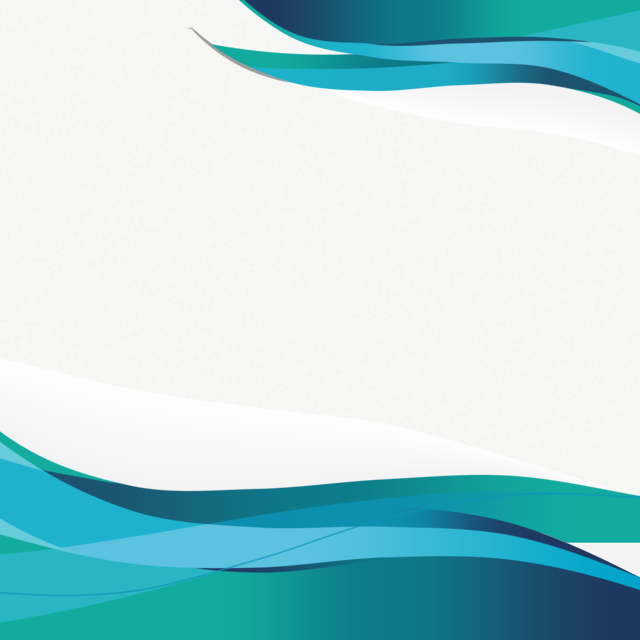
Reproduce this background procedurally as a three.js fragment shader.

```glsl
varying vec2 vUv;

#define EDGE 0.0014
#define OVERLAP 0.004
#define GRAIN_SCALE 150.0
#define GRAIN_LIGHT 0.018
#define LINE_WIDTH 0.0013
#define TOP_START 0.3

const vec3 PAPER = vec3(0.965, 0.966, 0.957);
const vec3 WHITE = vec3(0.995);
const vec3 SHADE = vec3(0.953);
const vec3 NAVY = vec3(0.12, 0.22, 0.38);
const vec3 SLATE = vec3(0.11, 0.32, 0.43);
const vec3 PETROL = vec3(0.05, 0.48, 0.54);
const vec3 TEAL = vec3(0.07, 0.67, 0.62);
const vec3 BLUE = vec3(0.05, 0.58, 0.72);
const vec3 CYAN = vec3(0.12, 0.70, 0.81);
const vec3 SKY = vec3(0.36, 0.76, 0.88);
const vec3 AQUA = vec3(0.16, 0.71, 0.76);
const vec3 PALE = vec3(0.40, 0.80, 0.86);

// Smooth curve through eight even knots; the outer two set the end slopes
vec4 kernel(vec4 d) {
  d = abs(d);
  vec4 inner = (1.5 * d - 2.5) * d * d + 1.0;
  vec4 outer = ((2.5 - 0.5 * d) * d - 4.0) * d + 2.0;
  return mix(inner, outer, step(1.0, d)) * step(d, vec4(2.0));
}
float curve(float t, vec4 a, vec4 b) {
  vec4 d = clamp(t, 0.0, 1.0) * 5.0 + 1.0 - vec4(0.0, 1.0, 2.0, 3.0);
  return dot(a, kernel(d)) + dot(b, kernel(d - 4.0));
}
float above(float y, float edge) { return smoothstep(-EDGE, EDGE, y - edge); }
float between(float y, float low, float high) { return above(y, low) * above(high, y); }
float bump(float x, float start, float end) {
  float t = clamp((x - start) / (end - start), 0.0, 1.0);
  return 4.0 * t * (1.0 - t);
}
vec3 ramp(float x, vec3 a, vec3 b, vec3 c, vec3 stops) {
  return mix(mix(a, b, smoothstep(stops.x, stops.y, x)), c, smoothstep(stops.y, stops.z, x));
}

// Cellular flecks
vec3 paper(vec2 p) {
  float nearest = 2.0;
  for (int k = 0; k < 9; k++) {
    vec2 c = floor(p) + vec2(mod(float(k), 3.0), floor(float(k) / 3.0)) - 1.0;
    vec2 h = vec2(dot(c, vec2(127.1, 311.7)), dot(c, vec2(269.5, 183.3)));
    nearest = min(nearest, length(c + fract(sin(h) * 4375.85) - p));
  }
  return PAPER + GRAIN_LIGHT * (0.5 - nearest);
}

vec3 bottomWaves(vec3 color, float x, float y) {
  float veil = curve(x, vec4(0.48, 0.44, 0.393, 0.363), vec4(0.338, 0.284, 0.22, 0.15));
  float crest = curve(x, vec4(0.54, 0.326, 0.242, 0.236), vec4(0.251, 0.2565, 0.225, 0.186));
  float high = curve(x, vec4(0.504, 0.31, 0.204, 0.176), vec4(0.177, 0.163, 0.0977, 0.01));
  float low = curve(x, vec4(0.23, 0.165, 0.12, 0.113), vec4(0.129, 0.125, 0.078, -0.005));
  float fold = curve(x, vec4(0.21), vec4(0.21, 0.182, 0.0977, -0.02));
  float sheenTop = curve(x, vec4(0.134, 0.134, 0.16, 0.194), vec4(0.221, 0.234, 0.223, 0.2));
  float strand = curve(x, vec4(0.107, 0.074, 0.0755, 0.125), vec4(0.189, 0.2265, 0.223, 0.21));
  float sheen = above(sheenTop, y);

  // Pale veil
  float depth = clamp((veil - y) / max(veil - crest, 0.02), 0.0, 1.0);
  color = mix(color, mix(WHITE, SHADE, depth), above(veil, y));

  // Back band and dark fold
  vec3 band = ramp(x, SLATE, PETROL, TEAL, vec3(0.1, 0.5, 0.88));
  band = mix(band, BLUE, sheen * 0.8 * (1.0 - smoothstep(0.55, 0.95, x)));
  band = mix(band, TEAL, above(y, 0.2776 - 0.184 * x) * smoothstep(0.19, 0.17, x));
  float bandLow = mix(high - OVERLAP, max(fold, 0.152), smoothstep(0.8, 0.85, x));
  color = mix(color, band, between(y, bandLow, crest));
  vec3 foldColor = mix(BLUE, NAVY, smoothstep(0.55, 0.85, x));
  color = mix(color, foldColor, between(y, high - OVERLAP, fold) * smoothstep(0.55, 0.75, x));

  // Base fill with sheen and thin shadow
  vec3 base = ramp(x, TEAL, PETROL, NAVY, vec3(0.33, 0.6, 0.98));
  base = mix(base, AQUA, between(y, 0.027 + (0.165 + 0.2 * x) * x, sheenTop));
  float dip = bump(x, 0.3, 0.63);
  base = mix(base, mix(NAVY, PETROL, smoothstep(0.35, 0.62, x)), above(y, low - 0.009 * dip) * min(1.0, 5.0 * dip));
  color = mix(color, base, above(low + OVERLAP, y));

  // Front ribbon with pale slivers
  vec3 ribbon = mix(CYAN, SKY, sheen * (1.0 - smoothstep(0.45, 0.85, x)));
  ribbon = mix(ribbon, vec3(0.0, 0.64, 0.79), smoothstep(0.75, 1.0, x));
  float sliver = above(0.19 + (1.2 * x - 0.594) * x, y) * smoothstep(0.28, 0.18, x);
  sliver += above(y, 0.284 - 0.3 * x) * smoothstep(0.08, 0.05, x);
  color = mix(color, mix(ribbon, PALE, sliver), between(y, low, high));
  return mix(color, BLUE, 0.7 * between(y, strand - LINE_WIDTH, strand + LINE_WIDTH));
}

vec3 topWaves(vec3 color, float x, float y) {
  float t = (x - TOP_START) / (1.0 - TOP_START);
  float fillLow = curve(t, vec4(1.317, 1.09, 0.957, 0.932), vec4(0.94, 0.941, 0.919, 0.861));
  float low = curve(t, vec4(1.31, 1.08, 0.95, 0.911), vec4(0.902, 0.893, 0.837, 0.75));
  float tailLow = curve(t, vec4(1.136, 0.955, 0.876, 0.858), vec4(0.867, 0.867, 0.822, 0.717));
  float veil = curve(t, vec4(0.93, 0.9, 0.876, 0.836), vec4(0.807, 0.792, 0.757, 0.7));
  float dx = x - 0.33;
  float tailTop = min(0.931 + (0.51 * dx - 0.183) * dx, low + OVERLAP);

  // Pale veil and grey shadow
  vec3 veilColor = mix(WHITE, SHADE, clamp((y - veil) / 0.06, 0.0, 1.0));
  color = mix(color, veilColor, between(y, veil, tailLow + OVERLAP) * smoothstep(0.44, 0.55, x));
  float dip = bump(x, 0.29, 0.46);
  color = mix(color, vec3(0.62), between(y, tailLow - 0.006 * dip, tailLow + 0.002) * min(1.0, 3.0 * dip));

  // Lower tail
  vec3 tail = ramp(x, TEAL, PETROL, SLATE, vec3(0.42, 0.62, 0.87));
  float glow = above(0.892 + 0.25 * (x - 0.5) * (x - 0.5), y);
  tail = mix(tail, CYAN, 0.9 * glow * (1.0 - smoothstep(0.68, 0.88, x)));
  tail = mix(tail, TEAL, above(tailLow + 0.012 * smoothstep(0.88, 1.0, x), y) * step(0.88, x));
  color = mix(color, tail, between(y, tailLow, tailTop) * smoothstep(0.328, 0.332, x));

  // Middle ribbon, then the corner fill over it
  vec3 ribbon = ramp(x, TEAL, CYAN, SKY, vec3(0.4, 0.55, 0.7));
  ribbon = mix(ribbon, CYAN, smoothstep(0.78, 0.95, x));
  ribbon = mix(ribbon, PALE, above(y, fillLow - 0.018 * smoothstep(0.85, 1.0, x)) * step(0.85, x));
  dip = bump(x, 0.57, 0.93);
  ribbon = mix(ribbon, SLATE, above(y, fillLow - 0.008 * dip) * min(1.0, 5.0 * dip));
  color = mix(color, ribbon, above(y, low));
  vec3 fill = ramp(x, NAVY, PETROL, TEAL, vec3(0.4, 0.66, 0.82));
  fill = mix(fill, AQUA, above(0.94 + 0.22 * (x - 0.8), y) * step(0.8, x));
  return mix(color, fill, above(y, fillLow));
}

void main() {
  vec3 color = bottomWaves(paper(vUv * GRAIN_SCALE), vUv.x, vUv.y);
  gl_FragColor = vec4(topWaves(color, vUv.x, vUv.y), 1.0);
}
```
